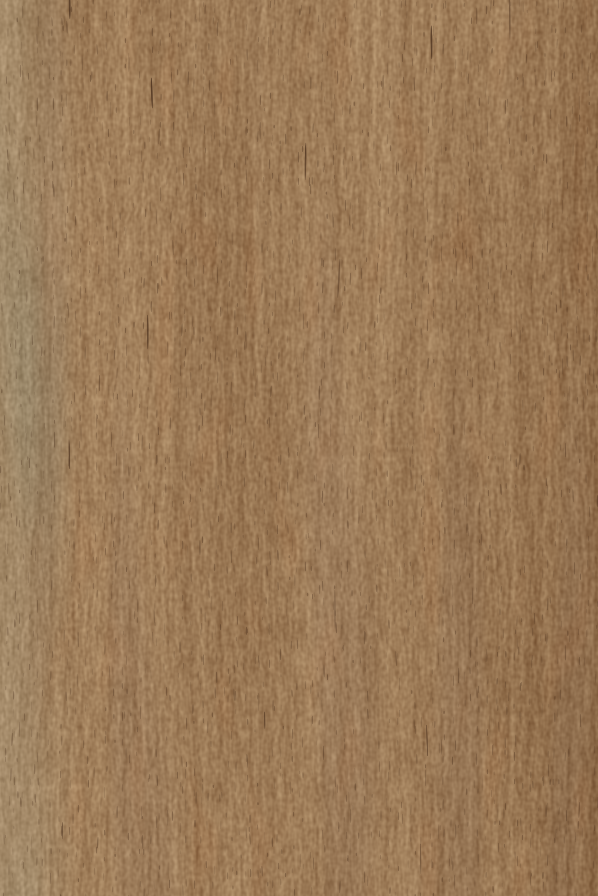
A Shadertoy shader for this texture:

```glsl
const vec3 DARK_WOOD = vec3(0.495, 0.355, 0.225);
const vec3 LIGHT_WOOD = vec3(0.705, 0.578, 0.428);
const vec3 PALE_EDGE = vec3(0.65, 0.555, 0.425);
const vec3 GREY_BAND = vec3(0.55, 0.43, 0.32);
const vec3 PORE = vec3(0.27, 0.17, 0.10);

vec2 hash2(vec2 p) {
    vec3 q = fract(p.xyx * vec3(0.1031, 0.1030, 0.0973));
    q += dot(q, q.yzx + 33.33);
    return fract((q.xx + q.yz) * q.zy);
}

float cornerSlope(vec2 cell, vec2 offset) {
    float angle = 6.2832 * hash2(cell).x;
    return dot(vec2(cos(angle), sin(angle)), offset);
}

// Gradient noise, roughly -0.7 to 0.7
float gradientNoise(vec2 p) {
    vec2 i = floor(p), f = fract(p);
    vec2 u = f * f * f * (f * (f * 6.0 - 15.0) + 10.0);
    vec2 e = vec2(0.0, 1.0);
    float low = mix(cornerSlope(i, f), cornerSlope(i + e.yx, f - e.yx), u.x);
    float high = mix(cornerSlope(i + e.xy, f - e.xy), cornerSlope(i + 1.0, f - 1.0), u.x);
    return mix(low, high, u.y);
}

// Noise stretched along the grain
float grain(vec2 p, vec2 frequency, float seed) {
    return gradientNoise(p * frequency + seed * vec2(17.3, 31.7));
}

// Scattered upright dashes, one candidate in each cell
float dashes(vec2 p, vec2 cellSize, vec2 halfSize, float share, float seed, float pixel) {
    p.y += cellSize.y * hash2(vec2(floor(p.x / cellSize.x), seed)).x;
    vec2 cell = floor(p / cellSize);
    vec2 place = hash2(cell + seed * 37.0);
    vec2 kind = hash2(cell + seed * 37.0 + 211.0);
    vec2 d = (fract(p / cellSize) - mix(vec2(0.3), vec2(0.7), place)) * cellSize;
    d.x += d.y * (place.y - 0.5) * 0.08;
    vec2 size = halfSize * mix(vec2(0.6, 0.35), vec2(1.0), kind.yx / vec2(1.0, share));
    float taper = sqrt(max(0.0, 1.0 - d.y * d.y / (size.y * size.y)));
    float body = smoothstep(pixel, -pixel, abs(d.x) - size.x * taper);
    float ends = smoothstep(pixel, -pixel, abs(d.y) - size.y);
    return body * ends * step(kind.x, share) * mix(0.25, 1.0, place.x);
}

void mainImage(out vec4 fragColor, in vec2 fragCoord) {
    vec2 p = fragCoord / iResolution.y;
    float across = fragCoord.x / iResolution.x;
    float pixel = 0.6 / iResolution.y;

    // Gentle wander of the grain lines
    vec2 q = p;
    q.x += 0.012 * grain(p, vec2(2.5, 1.6), 1.0) + 0.002 * grain(p, vec2(12.0, 7.0), 2.0);

    // Broad bands and narrow streaks
    float bands = grain(q, vec2(11.0, 0.7), 3.0);
    float streaks = grain(q, vec2(38.0, 1.4), 4.0);
    float lines = grain(q, vec2(110.0, 4.0), 5.0);

    // Fine fibres and flecks
    float fibres = grain(q, vec2(210.0, 28.0), 6.0);
    float fleck = grain(q, vec2(290.0, 120.0), 7.0);
    float speck = grain(p, vec2(230.0, 210.0), 13.0);

    // Light falls off towards the right
    float tone = 0.64 - 0.09 * across - 0.24 * smoothstep(0.80, 1.0, across);
    tone += 0.17 * bands + 0.18 * streaks + 0.23 * lines;
    tone += 0.36 * fibres + 0.34 * fleck + 0.24 * speck;
    vec3 color = mix(DARK_WOOD, LIGHT_WOOD, tone);

    // Greyish bands and faint reddish patches
    float grey = smoothstep(0.08, 0.45, grain(q, vec2(16.0, 0.9), 9.0));
    color = mix(color, GREY_BAND + 0.16 * (tone - 0.5), 0.35 * grey);
    float red = smoothstep(0.1, 0.5, grain(q, vec2(30.0, 9.0), 10.0));
    color += red * vec3(0.010, -0.002, -0.006);

    // Pale, cooler left margin
    float margin = 1.0 - smoothstep(0.02, 0.15, across + 0.03 * grain(q, vec2(30.0, 3.0), 11.0));
    color = mix(color, PALE_EDGE + 0.19 * (tone - 0.62), 0.8 * margin);
    float cool = margin * smoothstep(-0.1, 0.5, grain(p, vec2(9.0, 2.0), 12.0));
    color += cool * vec3(-0.04, -0.005, 0.01);

    // Short pores in overlapping layers
    float pores = 0.0;
    for (int i = 0; i < 4; i++) {
        float layer = float(i);
        vec2 cellSize = vec2(0.010, 0.027) * (1.0 + 0.23 * layer);
        vec2 halfSize = vec2(0.0008, 0.0050 + 0.0014 * layer);
        pores = max(pores, dashes(q + 0.137 * layer, cellSize, halfSize, 0.40, layer + 1.0, pixel));
    }
    color = mix(color, PORE, 0.40 * pores);

    // Rare long dark vessels
    float vessels = dashes(q, vec2(0.045, 0.13), vec2(0.0010, 0.024), 0.10, 9.0, pixel);
    color = mix(color, PORE, 0.75 * vessels);

    fragColor = vec4(clamp(color, 0.0, 1.0), 1.0);
}
```
